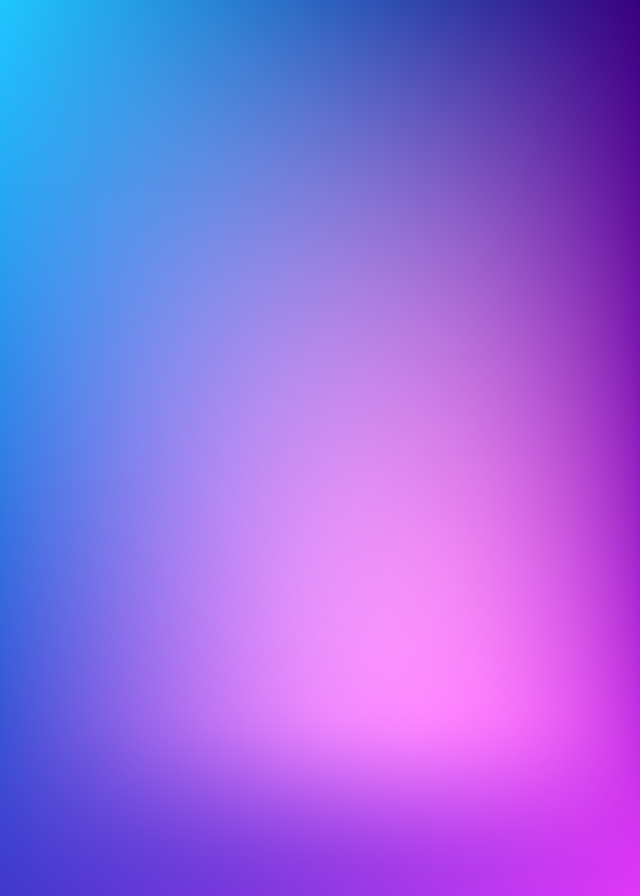
This background is drawn by a WebGL 2 fragment shader. Its source:

```glsl
#version 300 es
precision highp float;

uniform vec2 u_resolution;
out vec4 fragColor;

const float PI = 3.14159265;

// Four corner colours blended across the canvas
vec3 cornerBlend(vec2 uv) {
    vec3 top = mix(vec3(0.12, 0.78, 1.0), vec3(0.22, 0.0, 0.50), uv.x);
    vec3 bottom = mix(vec3(0.25, 0.22, 0.80), vec3(0.88, 0.22, 0.98), uv.x);
    return mix(bottom, top, uv.y);
}

// Broad dome of light: zero on every edge, fullest below the middle
float dome(vec2 uv) {
    float across = pow(max(sin(PI * pow(uv.x, 1.1)), 0.0), 0.85);
    float down = sin(PI * (1.0 - uv.y) / 1.3);
    return across * down * smoothstep(0.0, 0.22, uv.y);
}

void main() {
    vec2 uv = gl_FragCoord.xy / u_resolution;
    vec3 color = cornerBlend(uv);

    // The light turns from violet on the left to pink on the right
    vec3 light = mix(vec3(0.42, 0.12, 0.10), vec3(0.53, 0.40, 0.18), uv.x);
    color += light * dome(uv);

    // Soft pink core
    vec2 offset = (uv - vec2(0.61, 0.27)) / vec2(0.24, 0.16);
    color.g += 0.045 * exp(-dot(offset, offset));

    fragColor = vec4(clamp(color, 0.0, 1.0), 1.0);
}
```
